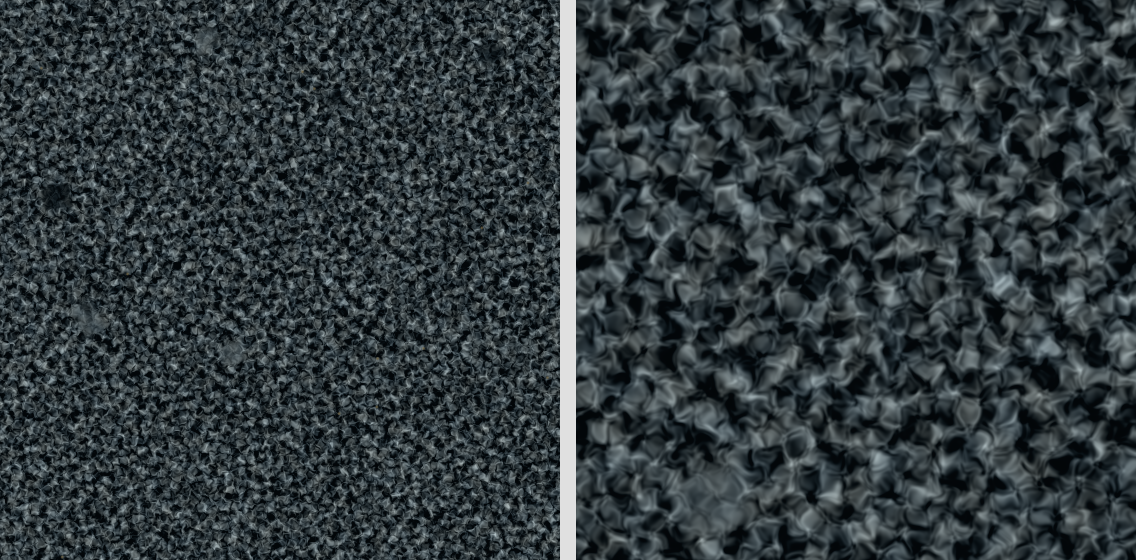
Left, the full canvas; right, a detail of the centre.
Give the GLSL for this texture, as a Shadertoy shader.

```glsl
// Polished dark granite: black mineral grains in a blue-grey, finely mottled ground.

const vec3  MID_COLOR     = vec3(0.180, 0.217, 0.232); // median stone colour
const vec3  TONE_SPREAD   = vec3(0.130, 0.135, 0.134); // colour change per unit of grain
const vec3  BLACK_FLOOR   = vec3(0.008, 0.022, 0.032); // deepest grain colour
const float FLOOR_SOFT    = 0.025;  // roundness of the fall into black
const float GRAIN_FREQ    = 70.0;   // coarse grains per canvas height
const float GRAIN_LACUN   = 1.9;    // frequency step between octaves
const float GRAIN_GAIN    = 0.72;   // strength step between octaves
const int   GRAIN_OCTAVES = 3;
const float NOISE_SIGMA   = 0.215;  // standard deviation of gradient noise
const float WARP_FREQ     = 95.0;
const float WARP_AMOUNT   = 0.006;
const float CLOUD_FREQ    = 9.0;    // broad, faint unevenness
const float CLOUD_AMOUNT  = 0.45;
const float TINT_AMOUNT   = 0.022;  // warm to cool drift between grains
const float PATCH_GRID    = 4.0;
const float PATCH_CHANCE  = 0.35;
const float PATCH_RADIUS  = 0.095;  // in patch cells
const float FLECK_GRID    = 60.0;
const float FLECK_CHANCE  = 0.004;
const float FLECK_RADIUS  = 0.13;   // in fleck cells
const vec3  FLECK_COLOR   = vec3(0.45, 0.40, 0.27);

// Integer hash of a lattice cell, three values in 0..1
vec3 hash3(vec2 cell, float seed) {
    uvec3 v = uvec3(ivec3(vec3(cell, seed))) * 1664525u + 1013904223u;
    v.x += v.y * v.z; v.y += v.z * v.x; v.z += v.x * v.y;
    v ^= v >> 16u;
    v.x += v.y * v.z; v.y += v.z * v.x; v.z += v.x * v.y;
    return vec3(v >> 8u) / 16777216.0;
}

float cornerSlope(vec2 cell, vec2 corner, vec2 local, float seed) {
    float angle = 6.28318 * hash3(cell + corner, seed).x;
    return dot(vec2(cos(angle), sin(angle)), local - corner);
}

float gradientNoise(vec2 p, float seed) {
    vec2 cell = floor(p), f = fract(p);
    vec2 w = f * f * f * (f * (f * 6.0 - 15.0) + 10.0);
    float bottom = mix(cornerSlope(cell, vec2(0, 0), f, seed),
                       cornerSlope(cell, vec2(1, 0), f, seed), w.x);
    float top    = mix(cornerSlope(cell, vec2(0, 1), f, seed),
                       cornerSlope(cell, vec2(1, 1), f, seed), w.x);
    return mix(bottom, top, w.y);
}

// Layered grain with zero mean and unit deviation
float grain(vec2 uv) {
    vec2 warp = vec2(gradientNoise(uv * WARP_FREQ, 11.0),
                     gradientNoise(uv * WARP_FREQ, 12.0));
    vec2 p = uv + WARP_AMOUNT * warp;
    mat2 turn = mat2(0.8, 0.6, -0.6, 0.8);
    float freq = GRAIN_FREQ, amp = 1.0, sum = 0.0, power = 0.0;
    for (int i = 0; i < GRAIN_OCTAVES; i++) {
        p = turn * p + 0.37;
        // Fade octaves too fine for the pixel grid
        float visible = 1.0 - smoothstep(0.5, 1.1, freq / iResolution.y);
        sum += amp * visible * gradientNoise(p * freq, float(i) + 1.0);
        power += amp * amp;
        freq *= GRAIN_LACUN;
        amp *= GRAIN_GAIN;
    }
    return sum / (NOISE_SIGMA * sqrt(power));
}

// Sparse larger crystals: x is coverage, y is tone
vec2 crystalPatch(vec2 uv) {
    vec2 p = uv * PATCH_GRID, cell = floor(p);
    vec3 rnd = hash3(cell, 21.0), place = hash3(cell, 22.0);
    float d = length(fract(p) - mix(vec2(0.25), vec2(0.75), place.xy));
    d += 0.09 * gradientNoise(uv * 30.0, 23.0);
    float radius = PATCH_RADIUS * mix(0.6, 1.1, place.z);
    float cover = 1.0 - smoothstep(radius - 0.02, radius + 0.02, d);
    float tone = rnd.y < 0.4 ? 0.75 : mix(-1.6, -0.7, rnd.z);
    return vec2(cover * step(rnd.x, PATCH_CHANCE), tone);
}

// Tiny scattered ochre specks
float fleck(vec2 uv) {
    vec2 p = uv * FLECK_GRID, cell = floor(p);
    vec3 rnd = hash3(cell, 31.0);
    float d = length(fract(p) - mix(vec2(0.3), vec2(0.7), rnd.yz));
    float edge = FLECK_GRID / iResolution.y;
    return step(rnd.x, FLECK_CHANCE)
         * (1.0 - smoothstep(FLECK_RADIUS - edge, FLECK_RADIUS + edge, d));
}

void mainImage(out vec4 fragColor, in vec2 fragCoord) {
    vec2 uv = fragCoord / iResolution.y;

    // Grain tone with broad drift and crystals
    float tone = grain(uv) + CLOUD_AMOUNT * gradientNoise(uv * CLOUD_FREQ, 41.0);
    vec2 crystal = crystalPatch(uv);
    tone = mix(tone, crystal.y + 0.35 * tone, 0.85 * crystal.x);

    // Tone to colour, easing into black
    vec3 lift = MID_COLOR + TONE_SPREAD * tone - BLACK_FLOOR;
    vec3 color = BLACK_FLOOR + 0.5 * (lift + sqrt(lift * lift + FLOOR_SOFT * FLOOR_SOFT));

    // Slight tint drift and ochre specks
    float tint = gradientNoise(uv * 45.0, 51.0);
    color += TINT_AMOUNT * tint * vec3(-1.0, 0.0, 1.0) * smoothstep(0.0, 0.2, color.g);
    color = mix(color, FLECK_COLOR, 0.8 * fleck(uv));

    fragColor = vec4(clamp(color, 0.0, 1.0), 1.0);
}
```
